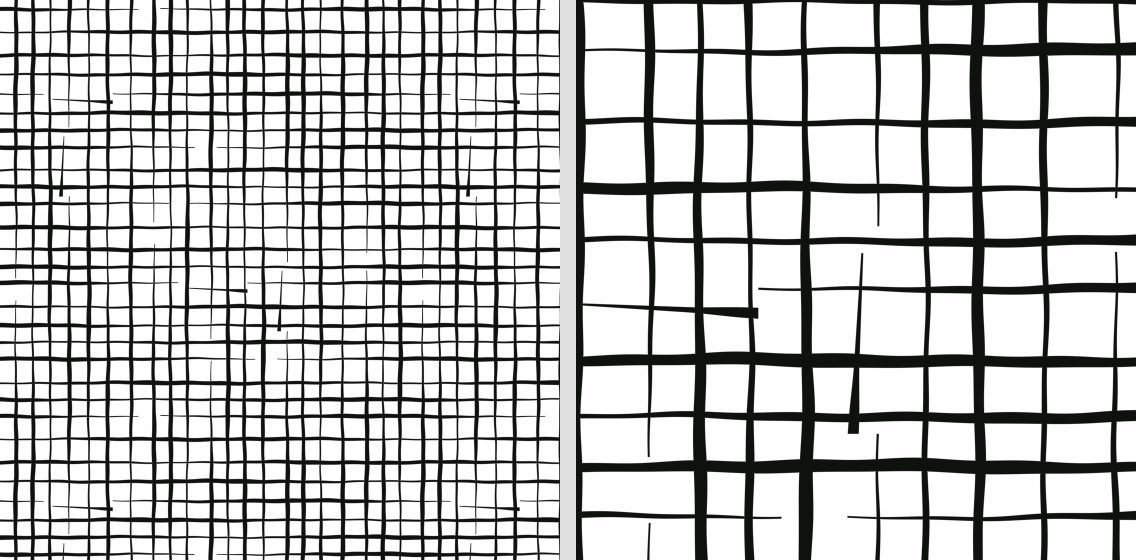
Left: the whole. Right: its middle third, enlarged.
A WebGL 2 fragment shader for this pattern:

```glsl
#version 300 es
precision highp float;

uniform vec2 u_resolution;
out vec4 fragColor;

const vec3 PAPER = vec3(0.995);
const vec3 INK = vec3(0.06, 0.065, 0.06);
const float TILES = 1.376;            // repeats across the canvas
const vec2 WARP_SHIFT = vec2(0.206, 1.401); // placing of the turned stroke set
const float THICK = 0.0050;           // half widths, in tiles
const float THIN = 0.0018;
const float HAIRLINE = 0.0008;
const float WOBBLE = 0.0017;
const float WIDTH_WOBBLE = 0.16;
const float SOFTNESS = 0.75;          // edge blur, in pixels
const float DAB_MIN_GAP = 0.05;       // wider gaps hold a short stroke
const float DAB_DROP = 0.016;
const float DAB_TILT = 0.05;
const float DAB_INSET = 0.022;
const float TAU = 6.2831853;

// Uneven line spacing, the thinnest place on each line, and half its gap
const int LINES = 21;
const float SPACING[LINES] = float[LINES](
  0.023, 0.079, 0.136, 0.183, 0.231, 0.278, 0.320, 0.362, 0.418, 0.459, 0.500,
  0.559, 0.613, 0.656, 0.695, 0.754, 0.800, 0.841, 0.882, 0.941, 0.982);
const float THIN_AT[LINES] = float[LINES](
  0.367, 0.036, 0.412, 0.980, 0.192, 0.878, 0.540, 0.505, 0.140, 0.663, 0.437,
  0.573, 0.896, 0.540, 0.523, 0.200, 0.470, 0.200, 0.654, 0.980, 0.358);
const float GAP[LINES] = float[LINES](
  0.027, 0.0, 0.0, 0.0, 0.085, 0.0, 0.0, 0.027, 0.0, 0.0, 0.022,
  0.0, 0.0, 0.0, 0.085, 0.0, 0.0, 0.0, 0.027, 0.0, 0.0);

float hash(float n) {
  return fract(sin(n * 12.9898 + 4.1) * 437.585);
}

// Signed distance on a repeating unit interval
float wrapped(float x) {
  return fract(x + 0.5) - 0.5;
}

// Layered sines that close up over one tile
float handWave(float u, float phase) {
  return 0.6 * sin(TAU * (2.0 * u + phase))
       + 0.4 * sin(TAU * (5.0 * u + 3.0 * phase))
       + 0.3 * sin(TAU * (11.0 * u + 7.0 * phase));
}

float cover(float halfWidth, float dist, float blur) {
  return smoothstep(-blur, blur, halfWidth - abs(dist));
}

// Short stroke that swells into a blunt right end
float dab(float along, float across, float gap, float blur) {
  float start = -gap + DAB_INSET;
  float t = clamp((along - start) / (gap - start), 0.0, 1.0);
  float halfWidth = mix(HAIRLINE, 0.6 * THICK, t)
                  + 0.3 * THICK * smoothstep(0.6, 0.95, t);
  float ends = smoothstep(start - blur, start + blur, along)
             * smoothstep(-blur, blur, gap - along);
  return ends * cover(halfWidth, across - DAB_DROP - DAB_TILT * along, blur);
}

// One set of long brush strokes: q.x runs along them, q.y across
float strokes(vec2 q, float blur) {
  float ink = 0.0;
  for (int i = 0; i < LINES; i++) {
    float phase = hash(float(i));
    float gap = GAP[i];
    float along = wrapped(q.x - THIN_AT[i]);
    float across = wrapped(q.y - SPACING[i]);
    float reach = abs(along);

    float swell = pow(smoothstep(gap, 0.46, reach), 0.75);
    float halfWidth = mix(gap > 0.0 ? HAIRLINE : THIN, THICK, swell);
    halfWidth *= 1.0 + WIDTH_WOBBLE * handWave(q.x, phase + 0.37);
    float bend = WOBBLE * handWave(q.x, phase);
    float line = cover(halfWidth, across - bend, blur);
    if (gap > 0.0) line *= smoothstep(gap - blur, gap + blur, reach);
    ink = max(ink, line);

    if (gap > DAB_MIN_GAP) ink = max(ink, dab(along, across, gap, blur));
  }
  return ink;
}

void main() {
  float side = min(u_resolution.x, u_resolution.y);
  vec2 p = gl_FragCoord.xy / side * TILES;
  float blur = SOFTNESS * TILES / side;
  float down = TILES - p.y;

  // The upright strokes are the level set turned by a quarter
  float level = strokes(vec2(p.x, down), blur);
  float upright = strokes(vec2(down - WARP_SHIFT.x, WARP_SHIFT.y - p.x), blur);

  fragColor = vec4(mix(PAPER, INK, max(level, upright)), 1.0);
}
```
